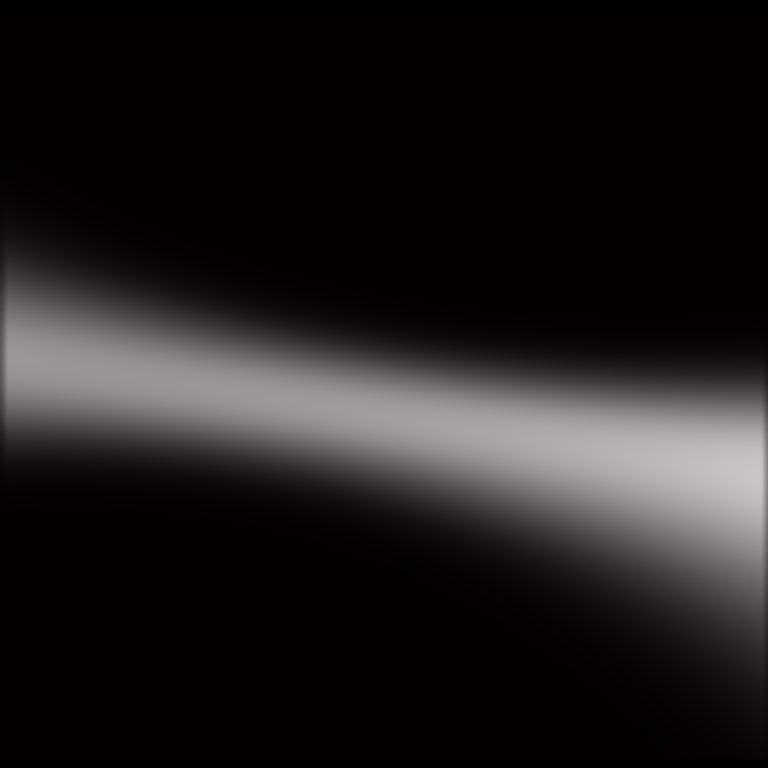
A WebGL 1 fragment shader for this background:

```glsl
precision highp float;
// Soft grey beam of light sloping down across a black field, flaring at both ends.

uniform vec2 u_resolution;

const vec3 FIELD_COLOR = vec3(0.014, 0.0, 0.0);
const vec3 BEAM_COLOR = vec3(1.0, 1.0, 0.995);

// Quadratic coefficients (constant, linear, square) along x
const vec3 RIDGE_HEIGHT = vec3(0.538, -0.163, 0.0);
const vec3 RIDGE_LIGHT = vec3(0.59, -0.08, 0.27);
const vec3 UPPER_WIDTH = vec3(0.092, -0.114, 0.122);
const vec3 LOWER_WIDTH = vec3(0.088, -0.127, 0.182);

// Falloff exponents at the left and right ends
const vec2 UPPER_POWER = vec2(2.0, 2.8);
const vec2 LOWER_POWER = vec2(2.5, 1.7);

// Dark frame: left, bottom, right, top
const vec4 FRAME = vec4(0.006, 0.011, 0.004, 0.015);
const float FRAME_SOFTNESS = 0.006;
const float SIDE_DIMMING = 0.6;

float quadratic(vec3 k, float x) {
  return k.x + x * (k.y + x * k.z);
}

// Bell curve that reaches one half at the given width
float bell(float distance01, float width, float power) {
  return exp2(-pow(max(distance01 / width, 0.0001), power));
}

float beam(vec2 p) {
  float offset = p.y - quadratic(RIDGE_HEIGHT, p.x);
  float upper = bell(abs(offset), quadratic(UPPER_WIDTH, p.x),
                     mix(UPPER_POWER.x, UPPER_POWER.y, p.x));
  float lower = bell(abs(offset), quadratic(LOWER_WIDTH, p.x),
                     mix(LOWER_POWER.x, LOWER_POWER.y, p.x));
  return quadratic(RIDGE_LIGHT, p.x) * mix(lower, upper, step(0.0, offset));
}

float edgeFade(float inset, float margin) {
  return smoothstep(margin - FRAME_SOFTNESS, margin + FRAME_SOFTNESS, inset);
}

void main() {
  vec2 p = gl_FragCoord.xy / u_resolution;
  vec3 color = FIELD_COLOR + BEAM_COLOR * beam(p);

  // Sides dim slightly; top and bottom close to black
  float sides = edgeFade(p.x, FRAME.x) * edgeFade(1.0 - p.x, FRAME.z);
  float ends = edgeFade(p.y, FRAME.y) * edgeFade(1.0 - p.y, FRAME.w);
  color *= mix(SIDE_DIMMING, 1.0, sides) * ends;

  gl_FragColor = vec4(color, 1.0);
}
```
